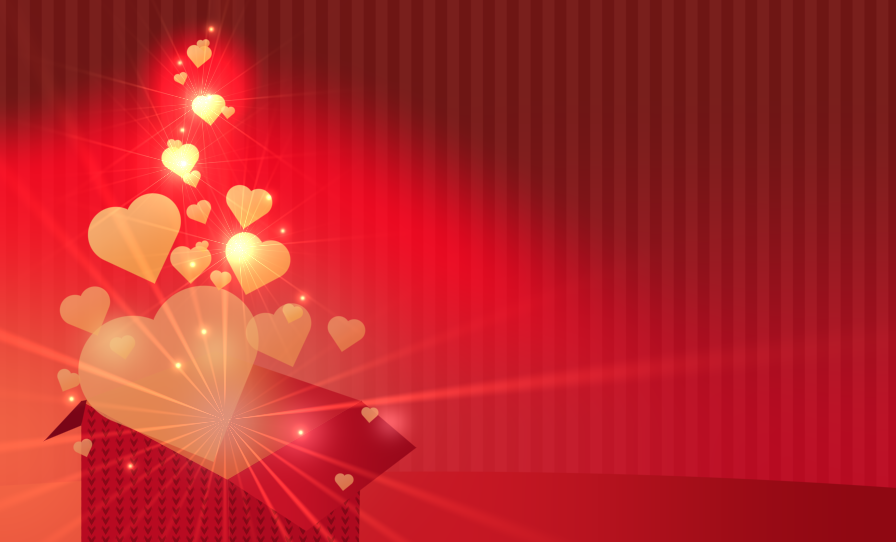
Write a Shadertoy shader that draws this background.

```glsl
// A plume of golden hearts rises from an open gift box before a striped red wall.
// Soft gradients form the wall, convex quads the box, and loops of distance
// functions the hearts, rays and sparks.

const vec3 GOLD = vec3(0.95, 0.64, 0.30);
const vec3 CREAM = vec3(0.96, 0.80, 0.55);
const vec3 CRIMSON = vec3(0.72, 0.04, 0.13);
const float TAU = 6.28319;

float hash(float n) {
    n = fract(n * 0.1031);
    n *= n + 33.33;
    return fract(n * (n + n));
}

float glow(vec2 p, vec2 centre, float radius) {
    vec2 d = (p - centre) / radius;
    return exp(-dot(d, d));
}

// Signed distance to a line, positive on its left
float leftOf(vec2 p, vec2 a, vec2 b) {
    vec2 e = normalize(b - a), d = p - a;
    return e.x * d.y - e.y * d.x;
}

// Mask of a convex quad with counterclockwise corners
float quad(vec2 p, vec2 a, vec2 b, vec2 c, vec2 d, float blur) {
    float inside = min(min(leftOf(p, a, b), leftOf(p, b, c)),
                       min(leftOf(p, c, d), leftOf(p, d, a)));
    return smoothstep(-blur, blur, inside);
}

// Heart distance in units of its half width
float heartDistance(vec2 p, float tilt) {
    float c = cos(tilt), s = sin(tilt);
    p = vec2(c * p.x + s * p.y, c * p.y - s * p.x) * 0.604 + vec2(0.0, 0.55);
    p.x = abs(p.x);
    if (p.x + p.y > 1.0) return (length(p - vec2(0.25, 0.75)) - 0.3536) / 0.604;
    vec2 top = p - vec2(0.0, 1.0), side = p - 0.5 * max(p.x + p.y, 0.0);
    return sqrt(min(dot(top, top), dot(side, side))) * sign(p.x - p.y) / 0.604;
}

vec3 addHeart(vec3 col, vec2 p, vec2 centre, float size, float tilt, float alpha, float blur) {
    vec2 q = (p - centre) / size;
    float d = heartDistance(q, tilt), edge = blur / size;
    vec3 fill = mix(GOLD, CREAM, 0.65 * smoothstep(-0.7, 0.9, q.y - 0.5 * q.x));
    fill = mix(fill, vec3(0.86, 0.49, 0.36), 0.6 * smoothstep(0.5, 0.2, centre.y));
    return mix(col, fill, alpha * smoothstep(edge, -edge, d));
}

// Thin spokes of uneven strength
float rays(vec2 p, vec2 centre, float count, float reach) {
    vec2 d = p - centre;
    float turn = (atan(d.y, d.x) / TAU + 0.5) * count;
    float strength = hash(floor(turn) + count);
    float spoke = smoothstep(0.16, 0.0, abs(fract(turn) - 0.5));
    return spoke * strength * exp(-length(d) / (reach * (0.4 + strength)));
}

vec3 backdrop(vec2 p, float blur) {
    float period = 0.044, w = blur / period;
    float stripe = smoothstep(-w, w, abs(fract(p.x / period) - 0.5) - 0.25);
    vec3 wall = mix(vec3(0.70, 0.05, 0.13), vec3(0.43, 0.085, 0.08), smoothstep(0.15, 0.85, p.y));
    wall += stripe * vec3(0.045, 0.035, 0.03);
    // Broad red light with a round head above the plume
    float crest = 0.82 - 0.62 * smoothstep(0.4, 1.65, p.x) - 0.07 * (1.0 - smoothstep(0.0, 0.3, p.x));
    float soft = 0.08 + 0.09 * p.x;
    float light = smoothstep(-soft, soft, crest - p.y);
    light = max(light, 1.0 - smoothstep(0.06, 0.15, length(p - vec2(0.37, 0.825))));
    vec3 red = mix(vec3(0.77, 0.12, 0.17), vec3(0.93, 0.02, 0.12), smoothstep(0.2, 0.6, p.y));
    red = mix(red, CRIMSON, smoothstep(0.8, 1.5, p.x)) + 0.018 * stripe;
    vec3 col = mix(wall, red, light);
    // Curved floor
    float bend = (p.x - 0.8) / 0.85;
    vec3 ground = mix(vec3(0.86, 0.25, 0.2), vec3(0.78, 0.09, 0.14), smoothstep(0.0, 0.75, p.x));
    ground = mix(ground, vec3(0.56, 0.03, 0.07), smoothstep(0.8, 1.65, p.x));
    col = mix(col, ground, smoothstep(-blur, blur, 0.13 - 0.03 * bend * bend - p.y));
    // Warm haze
    col = mix(col, vec3(0.97, 0.42, 0.28), 0.85 * glow(p, vec2(0.0, 0.18), 0.32));
    return mix(col, vec3(0.83, 0.42, 0.34), 0.7 * glow(p, vec2(0.5, 0.33), 0.21));
}

vec3 addBox(vec3 col, vec2 p, float blur) {
    vec2 left = vec2(0.15, 0.26), front = vec2(0.42, 0.115), right = vec2(0.667, 0.26);
    vec2 back = vec2(0.397, 0.352), base = vec2(0.425, -0.02);
    // Knit columns on the sides
    vec2 knit = fract(vec2(p.x / 0.026, p.y / 0.018 + abs(fract(p.x / 0.013) - 0.5))) - 0.5;
    vec3 side = mix(vec3(0.54, 0.03, 0.09), CRIMSON, smoothstep(0.15, 0.38, length(knit)));
    col = mix(col, side, quad(p, vec2(0.15, -0.02), base, front, left, blur));
    col = mix(col, side * 0.95, quad(p, base, vec2(0.662, -0.02), right, front, blur));
    // Opening and flaps
    vec3 inner = mix(vec3(0.84, 0.34, 0.2), vec3(0.74, 0.1, 0.15), smoothstep(0.43, 0.58, p.x));
    col = mix(col, inner, quad(p, left, front, right, back, blur));
    vec3 flap = mix(vec3(0.78, 0.07, 0.15), vec3(0.6, 0.03, 0.1), smoothstep(0.5, 0.77, p.x));
    col = mix(col, flap, quad(p, front, vec2(0.565, 0.02), vec2(0.768, 0.174), right, blur));
    return mix(col, vec3(0.48, 0.02, 0.09),
        quad(p, vec2(0.082, 0.187), vec2(0.15, 0.215), vec2(0.16, 0.262), left, blur));
}

void mainImage(out vec4 fragColor, in vec2 fragCoord) {
    vec2 p = fragCoord / iResolution.y;
    float blur = 0.8 / iResolution.y;
    vec3 col = addBox(backdrop(p, blur), p, blur);
    // Large hearts: centre, half width, tilt
    vec4 hearts[11] = vec4[11](
        vec4(0.333, 0.292, 0.172, 0.4), vec4(0.521, 0.376, 0.062, 0.35), vec4(0.637, 0.382, 0.035, -0.2),
        vec4(0.163, 0.421, 0.048, 0.4), vec4(0.258, 0.552, 0.088, 0.35), vec4(0.457, 0.616, 0.043, -0.2),
        vec4(0.47, 0.509, 0.061, -0.3), vec4(0.352, 0.511, 0.038, 0.0), vec4(0.335, 0.7, 0.035, 0.2),
        vec4(0.386, 0.796, 0.031, 0.1), vec4(0.367, 0.895, 0.023, -0.1));
    for (int i = 0; i < 11; i++) {
        vec4 h = hearts[i];
        float alpha = i == 0 ? 0.72 : mix(0.5, 0.9, smoothstep(0.3, 0.6, h.y));
        col = addHeart(col, p, h.xy, h.z, h.w, alpha, blur);
    }
    // Small hearts and sparks in a narrowing plume
    for (float n = 0.0; n < 14.0; n++) {
        float y = 0.11 + 0.062 * n, spread = 0.035 + 0.32 * (1.0 - smoothstep(0.2, 0.95, y));
        vec2 spot = vec2(0.37 + spread * (2.0 * hash(n + 7.0) - 1.0), y);
        vec2 spark = vec2(0.37 + spread * (2.0 * hash(n + 83.0) - 1.0), y + 0.03);
        col = addHeart(col, p, spot, 0.012 + 0.012 * hash(n + 31.0), hash(n + 53.0) - 0.5, 0.8, blur);
        col += vec3(1.0, 0.7, 0.4) * (glow(p, spark, 0.004) + 0.25 * glow(p, spark, 0.012));
    }
    // Long rays, soft light and starbursts
    vec2 source = vec2(0.415, 0.225);
    col += vec3(0.5, 0.24, 0.13) * rays(p, source, 26.0, 0.26);
    col = mix(col, vec3(0.86, 0.6, 0.57), 0.65 * glow(p, source, 0.075));
    col = mix(col, CREAM, 0.5 * glow(p, vec2(0.397, 0.352), 0.045) + 0.6 * glow(p, vec2(0.21, 0.37), 0.05));
    col += 0.2 * (glow(p, vec2(0.555, 0.205), 0.05) + glow(p, vec2(0.72, 0.22), 0.03));
    vec2 stars[3] = vec2[3](vec2(0.37, 0.81), vec2(0.44, 0.543), vec2(0.333, 0.695));
    for (int i = 0; i < 3; i++) {
        float halo = 0.7 * glow(p, stars[i], 0.028) + 0.25 * glow(p, stars[i], 0.07);
        col += vec3(1.0, 0.75, 0.45) * (halo + 0.6 * rays(p, stars[i], 36.0, 0.05));
    }
    fragColor = vec4(clamp(col, 0.0, 1.0), 1.0);
}
```
